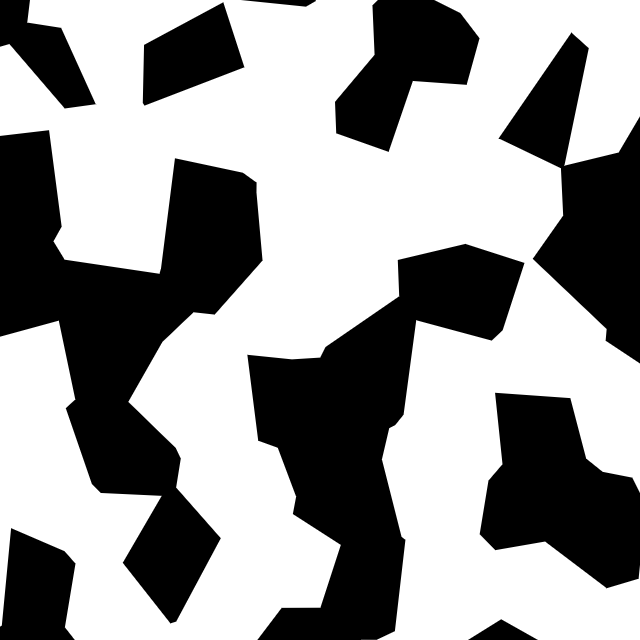
This pattern is drawn by a WebGL 1 fragment shader. Its source:

```glsl
precision highp float;

uniform vec2 u_resolution;

#define CELLS 8.0          // cells across the canvas
#define JITTER 1.0         // 0 = square grid, 1 = fully scattered seeds
#define BLACK_SHARE 0.42   // part of the cells that is black
#define SEED 3.0           // changes the cell shapes
#define SHUFFLE_START 36.0 // changes which cells are black
#define EDGE_PIXELS 1.0    // width of the smoothed edge

const vec3 BLACK = vec3(0.0);
const vec3 WHITE = vec3(1.0);

vec2 hash22(vec2 p) {
  vec3 q = fract(p.xyx * vec3(0.1031, 0.1030, 0.0973));
  q += dot(q, q.yzx + 33.33);
  return fract((q.xx + q.yz) * q.zy);
}

// Cubing permutes the residues modulo 71, so the ranks of the cells
// are shuffled yet evenly spread and the black share stays steady.
float shuffledRank(vec2 cell) {
  float index = cell.x + (CELLS + 1.0) * cell.y + SHUFFLE_START;
  float k = floor(mod(index + 0.5, 71.0));
  float square = floor(mod(k * k + 0.5, 71.0));
  return floor(mod(k * square + 0.5, 71.0)) / 71.0;
}

// Signed distance to the border between black and white Voronoi cells,
// negative inside black, in cell units.
float borderDistance(vec2 p) {
  vec2 home = floor(p);
  vec2 toBlack = vec2(9.0);
  vec2 toWhite = vec2(-9.0);
  for (int j = -2; j <= 2; j++) {
    for (int i = -2; i <= 2; i++) {
      vec2 cell = home + vec2(float(i), float(j));
      vec2 jitter = hash22(cell + SEED * 17.0 + 50.0) - 0.5;
      vec2 toSeed = cell + 0.5 + JITTER * jitter - p;
      float d = dot(toSeed, toSeed);
      if (shuffledRank(cell) < BLACK_SHARE) {
        if (d < dot(toBlack, toBlack)) toBlack = toSeed;
      } else if (d < dot(toWhite, toWhite)) {
        toWhite = toSeed;
      }
    }
  }
  // Distance to the bisector of the nearest seed of each colour
  float difference = dot(toBlack, toBlack) - dot(toWhite, toWhite);
  return 0.5 * difference / max(length(toBlack - toWhite), 1e-4);
}

void main() {
  float side = min(u_resolution.x, u_resolution.y);
  vec2 p = gl_FragCoord.xy / side * CELLS;
  float edge = EDGE_PIXELS * CELLS / side;
  float whiteness = clamp(borderDistance(p) / edge + 0.5, 0.0, 1.0);
  gl_FragColor = vec4(mix(BLACK, WHITE, whiteness), 1.0);
}
```
